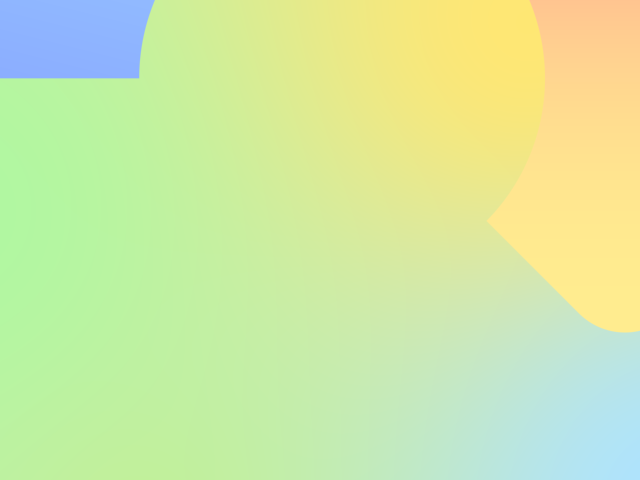
A Shadertoy shader for this background:

```glsl
// Soft pastel gradient with a large disc edge, a blue corner and a rounded orange tab.

// Inverse-square influence of a colour source.
float influence(vec2 p, vec2 source) {
    vec2 d = p - source;
    return 1.0 / (dot(d, d) + 0.004);
}

// Smooth blend of four scattered colour sources.
vec3 pastelField(vec2 p) {
    float green  = influence(p, vec2(-0.10, 0.56));
    float yellow = influence(p, vec2(1.10, 0.95));
    float sky    = influence(p, vec2(1.42, -0.05));
    float lime   = influence(p, vec2(0.30, -0.10)) * 0.4;
    vec3 sum = green * vec3(0.69, 0.97, 0.63)
             + yellow * vec3(1.0, 0.905, 0.45)
             + sky * vec3(0.68, 0.89, 1.0)
             + lime * vec3(0.76, 0.94, 0.60);
    return sum / (green + yellow + sky + lime);
}

// Distance to a quadrant with its corner rounded about the origin.
float roundedQuadrant(vec2 q, float radius) {
    return length(max(q, 0.0)) + min(max(q.x, q.y), 0.0) - radius;
}

void mainImage(out vec4 fragColor, in vec2 fragCoord) {
    vec2 p = fragCoord / iResolution.y;
    float soft = 0.8 / iResolution.y;
    vec3 color = pastelField(p);

    // Both side panels are cut away by the same disc.
    vec2 discCenter = vec2(0.7127, 0.8368);
    float outside = smoothstep(-soft, soft, length(p - discCenter) - 0.4227);

    // Blue panel in the upper left corner.
    float blueMask = outside * smoothstep(-soft, soft, p.y - discCenter.y)
                   * step(p.x, discCenter.x);
    float blueLift = clamp((p.y - 0.84) * 4.0 + p.x, 0.0, 1.0);
    vec3 blue = mix(vec3(0.545, 0.68, 1.0), vec3(0.57, 0.73, 1.0), blueLift);
    color = mix(color, blue, blueMask);

    // Orange tab on the right, with a diagonal lower edge and a round end.
    vec2 q = p - vec2(1.302, 0.4427);
    q = vec2(q.x - q.y, -q.x - q.y) * 0.70711;
    float tab = 1.0 - smoothstep(-soft, soft, roundedQuadrant(q, 0.1354));
    float rise = clamp((p.y - 0.34) / 0.66, 0.0, 1.0);
    vec3 orange = mix(vec3(1.0, 0.925, 0.56), vec3(1.0, 0.77, 0.565), rise * rise);
    color = mix(color, orange, tab * outside * step(discCenter.x, p.x));

    fragColor = vec4(color, 1.0);
}
```
